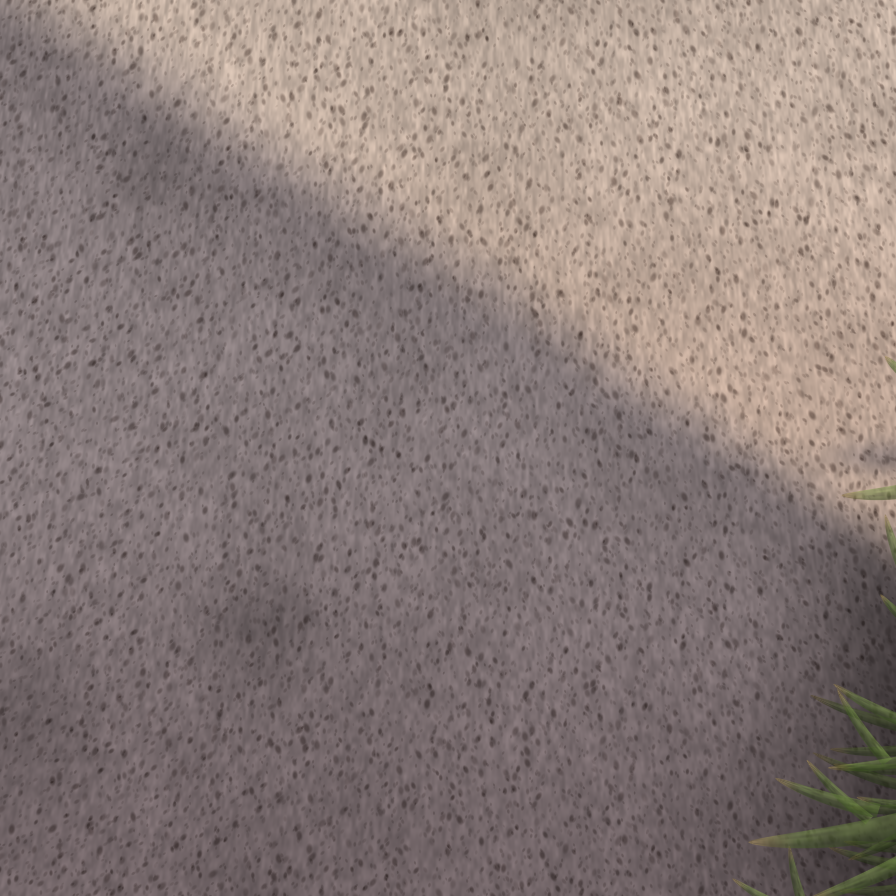
Write a Shadertoy shader that draws this texture.

```glsl
float hash(vec2 p) {
    vec3 q = fract(vec3(p.xyx) * 0.1031);
    q += dot(q, q.yzx + 33.33);
    return fract((q.x + q.y) * q.z);
}

float valueNoise(vec2 p) {
    vec2 cell = floor(p), f = fract(p);
    f = f * f * (3.0 - 2.0 * f);
    float low = mix(hash(cell), hash(cell + vec2(1, 0)), f.x);
    float high = mix(hash(cell + vec2(0, 1)), hash(cell + vec2(1, 1)), f.x);
    return mix(low, high, f.y);
}

float fbm(vec2 p) {
    float sum = 0.0, amp = 0.5;
    for (int i = 0; i < 4; i++) {
        sum += amp * valueNoise(p);
        p = mat2(1.6, 1.2, -1.2, 1.6) * p + 17.3;
        amp *= 0.5;
    }
    return sum;
}

float softSpot(vec2 p, vec2 center, vec2 size) {
    vec2 d = (p - center) / size;
    return exp(-dot(d, d));
}

// Scattered oval pits, one candidate per jittered cell
float specks(vec2 p, float freq, float lean, float density) {
    vec2 q = p * freq, cell = floor(q);
    float cover = 0.0;
    for (int j = -1; j <= 1; j++)
    for (int i = -1; i <= 1; i++) {
        vec2 id = cell + vec2(i, j);
        vec2 center = id + vec2(hash(id + 3.7), hash(id + 51.2));
        float angle = lean + 1.2 * (hash(id + 91.4) - 0.5);
        vec2 d = mat2(cos(angle), sin(angle), -sin(angle), cos(angle)) * (q - center);
        float radius = mix(0.16, 0.42, hash(id + 23.1));
        float dist = length(d * vec2(1.35, 0.8));
        float strength = step(hash(id + 72.6), density) * mix(0.35, 1.0, hash(id + 11.9));
        cover = max(cover, strength * (1.0 - smoothstep(radius * 0.35, radius + 0.12, dist)));
    }
    return cover;
}

vec3 wall(vec2 p) {
    // Sunlight ends along a soft falling diagonal
    float edge = p.y - 1.025 + 0.63 * p.x + 0.035 * (fbm(p * 14.0) - 0.47);
    float blur = mix(0.075, 0.045, p.x);
    float sun = smoothstep(-blur, blur, edge);
    sun *= 1.0 - 0.65 * softSpot(p, vec2(0.99, 0.49), vec2(0.06, 0.018));

    vec3 shade = mix(vec3(0.445, 0.395, 0.405), vec3(0.54, 0.495, 0.5), smoothstep(0.0, 0.65, p.y));
    shade *= 1.0 - 0.09 * exp(-pow((edge + 0.07) / 0.08, 2.0));
    shade *= 1.0 - 0.45 * softSpot(p, vec2(1.04, 0.24), vec2(0.13, 0.19));
    shade *= 1.0 - 0.4 * softSpot(p, vec2(1.0, 0.0), vec2(0.18, 0.16));
    vec3 lit = mix(vec3(0.74, 0.645, 0.585), vec3(0.765, 0.69, 0.635), smoothstep(0.5, 0.95, p.y));
    vec3 color = mix(shade, lit, sun);

    // Broad stains
    float stain = 0.6 * softSpot(p, vec2(0.29, 0.3), vec2(0.06, 0.05));
    stain += 0.5 * softSpot(p, vec2(0.04, 0.22), vec2(0.09, 0.06));
    stain += 0.5 * softSpot(p, vec2(0.17, 0.82), vec2(0.05, 0.06));
    color *= 1.0 + 0.2 * (fbm(p * 7.0 + 4.0) - 0.47) - 0.2 * stain;

    // Fibrous grain and pits
    float lean = mix(0.55, -0.45, p.x);
    vec2 fiber = vec2(p.x - 0.4 * lean * p.y, p.y);
    color *= 1.0 + 0.17 * (valueNoise(fiber * vec2(190, 85)) - 0.5);
    color *= 1.0 + 0.12 * (valueNoise(fiber * vec2(300, 150) + 40.0) - 0.5);
    float pits = 0.36 * specks(p, 82.0, lean, 0.42) + 0.2 * specks(p + 2.3, 135.0, lean, 0.5);
    return color * (1.0 - pits * vec3(0.92, 1.0, 1.03));
}

// Tapered, slightly arched leaf from tip to root
vec3 paintBlade(vec3 under, vec2 p, vec2 tip, vec2 root, float width, float light) {
    vec2 axis = root - tip;
    float len = length(axis);
    vec2 dir = axis / len, d = p - tip;
    float t = clamp(dot(d, dir) / len, 0.0, 1.0);
    float side = dot(d, vec2(-dir.y, dir.x)) + 0.12 * len * t * (1.0 - t);
    float halfWidth = width * pow(t, 0.65) * (1.0 - 0.35 * t);
    float beyond = abs(dot(d, dir) - t * len);
    float dist = max(abs(side) - halfWidth, beyond);
    float aa = 1.3 / iResolution.y;
    float across = side / max(halfWidth, 0.001);
    vec3 green = mix(vec3(0.22, 0.3, 0.12), vec3(0.42, 0.52, 0.25), smoothstep(-0.9, 0.7, across));
    green = mix(vec3(0.55, 0.47, 0.28), green, smoothstep(0.0, 0.3, t));
    green *= light * (0.8 + 0.4 * valueNoise(vec2(t * 9.0, across * 3.0) + tip * 80.0));
    return mix(under, green, 1.0 - smoothstep(-aa, aa, dist));
}

void mainImage(out vec4 fragColor, in vec2 fragCoord) {
    vec2 p = fragCoord / iResolution.xy;
    vec3 color = wall(p);

    // Dim undergrowth in the corner
    for (int i = 0; i < 9; i++) {
        float k = float(i);
        vec2 root = vec2(1.02, 0.01 + 0.022 * k);
        vec2 reach = vec2(0.07 + 0.05 * hash(vec2(k, 5.0)), 0.09 * (hash(vec2(k, 9.0)) - 0.6));
        color = paintBlade(color, p, root - reach, root, 0.009, 0.65);
    }

    // Foreground leaves: tip.xy, root.xy
    vec4 leaves[11] = vec4[11](
        vec4(0.983, 0.336, 1.02, 0.300), vec4(0.931, 0.236, 1.02, 0.190),
        vec4(0.935, 0.230, 0.99, 0.150), vec4(0.925, 0.143, 1.03, 0.155),
        vec4(0.901, 0.151, 0.97, 0.085), vec4(0.866, 0.131, 0.98, 0.095),
        vec4(0.957, 0.110, 1.03, 0.100), vec4(0.881, 0.055, 0.90, -0.02),
        vec4(0.836, 0.060, 1.03, 0.085), vec4(0.818, 0.019, 0.89, -0.02),
        vec4(0.900, -0.005, 1.03, 0.050));
    for (int i = 0; i < 11; i++) {
        float width = 0.008 + 0.13 * max(length(leaves[i].zw - leaves[i].xy) - 0.09, 0.0);
        float light = 0.85 + 0.25 * hash(vec2(float(i), 2.0));
        color = paintBlade(color, p, leaves[i].xy, leaves[i].zw, width, light);
    }
    color = paintBlade(color, p, vec2(0.94, 0.447), vec2(1.04, 0.458), 0.013, 1.05);
    color = paintBlade(color, p, vec2(0.988, 0.425), vec2(1.015, 0.35), 0.009, 1.0);
    color = paintBlade(color, p, vec2(0.988, 0.602), vec2(1.02, 0.575), 0.009, 1.15);

    fragColor = vec4(clamp(color, 0.0, 1.0), 1.0);
}
```
